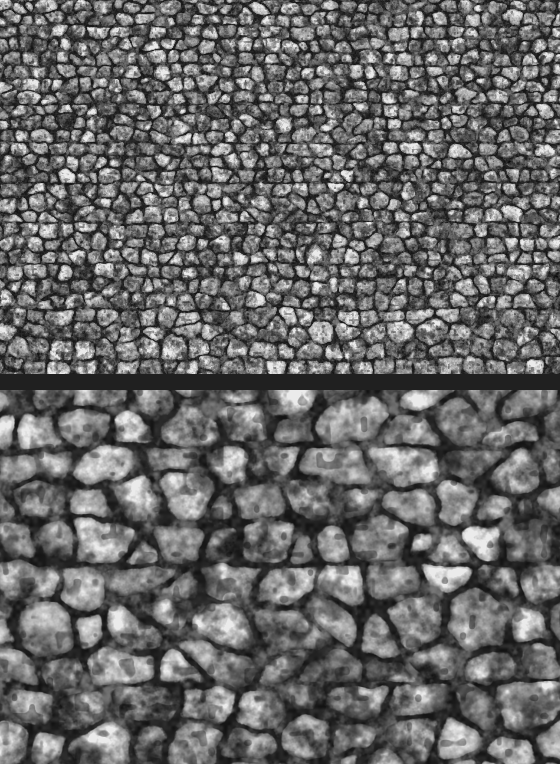
Top, the full canvas; bottom, a detail of the centre.
Give the GLSL for this texture, as a WebGL 2 fragment shader.

```glsl
#version 300 es
precision highp float;
// A weathered rubble wall in grey: irregular stones laid in courses of three rows.
// Each course is a weighted Voronoi diagram whose smoothed border distance gives
// rounded stones and dark joints; layered noise adds stains, pits and grain.

uniform vec2 u_resolution;
out vec4 fragColor;

const float ROW_DENSITY = 29.0;    // rows per canvas height near the top
const float COLUMN_DENSITY = 26.0; // horizontal units per canvas height
const float COURSE_ROWS = 3.0;     // rows between continuous bed joints
const float STONE_WIDTH = 1.08;
const float ROW_FLATNESS = 1.25;   // vertical stretch of the distance metric
const float SIZE_VARIETY = 0.5;
const float CORNER_SHARPNESS = 10.0;
const float JOINT = 0.075;         // half width of a joint
const float STONE_TONE = 0.66;
const float STONE_VARIETY = 0.32;
const float MOTTLE = 1.05;
const float JOINT_TONE = 0.13;

float hash(vec2 p) {
    vec3 a = fract(vec3(p.xyx) * vec3(0.1031, 0.1030, 0.0973));
    a += dot(a, a.yzx + 33.33);
    return fract((a.x + a.y) * a.z);
}

float noise(vec2 p) {
    vec2 i = floor(p), f = fract(p);
    f = f * f * (3.0 - 2.0 * f);
    return mix(mix(hash(i), hash(i + vec2(1, 0)), f.x),
               mix(hash(i + vec2(0, 1)), hash(i + vec2(1, 1)), f.x), f.y);
}

float fbm(vec2 p) {
    float sum = 0.0, amp = 0.5;
    for (int i = 0; i < 4; i++) {
        sum += amp * noise(p);
        p = mat2(1.6, 1.2, -1.2, 1.6) * p + 17.3;
        amp *= 0.58;
    }
    return sum / 1.056;
}

// Stones are wider in the low rows
float rowWidth(float row) {
    return STONE_WIDTH * (0.85 + 0.4 * hash(vec2(row, 91.0))) * mix(1.5, 1.0, smoothstep(1.0, 10.0, row));
}

// Stone centre in metric space (xy) and its size weight (z)
vec3 stoneSite(float row, float column) {
    vec2 id = vec2(column + 50.0, row);
    float x = column + 0.5 + 0.7 * (hash(id) - 0.5) + hash(vec2(row, 7.0));
    float y = row + 0.5 + 0.5 * (hash(id + 131.0) - 0.5);
    float h = hash(id + 277.0);
    return vec3(x * rowWidth(row), y * ROW_FLATNESS, SIZE_VARIETY * h * h);
}

float power(vec2 p, vec3 site) {
    vec2 d = p - site.xy;
    return dot(d, d) - site.z;
}

// Returns the smoothed distance to the stone border and the owning site
float stoneBorder(vec2 q, out vec3 owner) {
    float firstRow = floor(q.y / COURSE_ROWS) * COURSE_ROWS;
    vec2 p = vec2(q.x, q.y * ROW_FLATNESS);
    float best = 1e5;
    owner = vec3(0.0);
    for (float r = 0.0; r < COURSE_ROWS; r++) {
        float column = floor(q.x / rowWidth(firstRow + r));
        for (float c = -3.0; c <= 3.0; c++) {
            vec3 site = stoneSite(firstRow + r, column + c);
            float d = power(p, site);
            if (d < best) { best = d; owner = site; }
        }
    }
    // Bed joints bound the course; other stones bound the sides
    float below = (q.y - firstRow) * ROW_FLATNESS;
    float above = COURSE_ROWS * ROW_FLATNESS - below;
    float sum = exp(-CORNER_SHARPNESS * below) + exp(-CORNER_SHARPNESS * above);
    for (float r = 0.0; r < COURSE_ROWS; r++) {
        float column = floor(q.x / rowWidth(firstRow + r));
        for (float c = -3.0; c <= 3.0; c++) {
            vec3 site = stoneSite(firstRow + r, column + c);
            float gap = length(site.xy - owner.xy);
            if (gap > 0.001) sum += exp(-CORNER_SHARPNESS * (power(p, site) - best) / (2.0 * gap));
        }
    }
    return -log(sum) / CORNER_SHARPNESS;
}

void main() {
    vec2 uv = gl_FragCoord.xy / u_resolution.y;

    // Rows grow taller towards the foot of the wall; edges wander
    vec2 q = vec2(uv.x * COLUMN_DENSITY, uv.y * ROW_DENSITY + 2.2 * exp(-5.0 * uv.y));
    vec2 wide = q * 0.7, fine = q * 2.6;
    q += 0.36 * (vec2(noise(wide), noise(wide + 40.0)) - 0.5);
    q += 0.16 * (vec2(noise(fine + 9.0), noise(fine + 70.0)) - 0.5);

    vec3 owner;
    float border = stoneBorder(q, owner);
    float stoneHash = hash(floor(owner.xy * 37.0) + 5.0);
    float stainHash = hash(floor(owner.xy * 53.0) + 19.0);

    // Weathered surface
    float mottle = fbm(uv * 75.0 + stoneHash * 40.0) - 0.5;
    float grain = noise(uv * 260.0) - 0.5;
    float stain = smoothstep(0.5, 0.72, fbm(uv * 38.0 + 60.0) + 0.2 * (stainHash - 0.5));
    float pits = smoothstep(0.68, 0.85, noise(uv * 125.0 + 11.0));
    float broad = noise(uv * 5.0 + 3.0) - 0.5;

    float stone = STONE_TONE + STONE_VARIETY * (stoneHash - 0.5) + 0.08 * broad;
    stone += MOTTLE * mottle * mix(0.6, 1.2, stainHash) + 0.16 * grain;
    stone += 0.14 * clamp(q.y * ROW_FLATNESS - owner.y, -0.6, 0.6);
    stone *= 1.0 - 0.45 * stain;
    stone *= 1.0 - 0.35 * pits;
    stone *= mix(0.72, 1.0, smoothstep(JOINT, JOINT + 0.16, border));

    // Shadowed joints with crumbs of lighter mortar
    float mortar = JOINT_TONE + 0.3 * smoothstep(0.45, 0.8, fbm(uv * 60.0 + 90.0)) + 0.12 * grain;

    float soft = max(0.035, 0.6 * COLUMN_DENSITY / u_resolution.y);
    float edge = border + 0.14 * mottle;
    float tone = mix(mortar, stone, smoothstep(JOINT - soft, JOINT + soft, edge));
    fragColor = vec4(vec3(clamp(tone, 0.03, 0.92)), 1.0);
}
```
